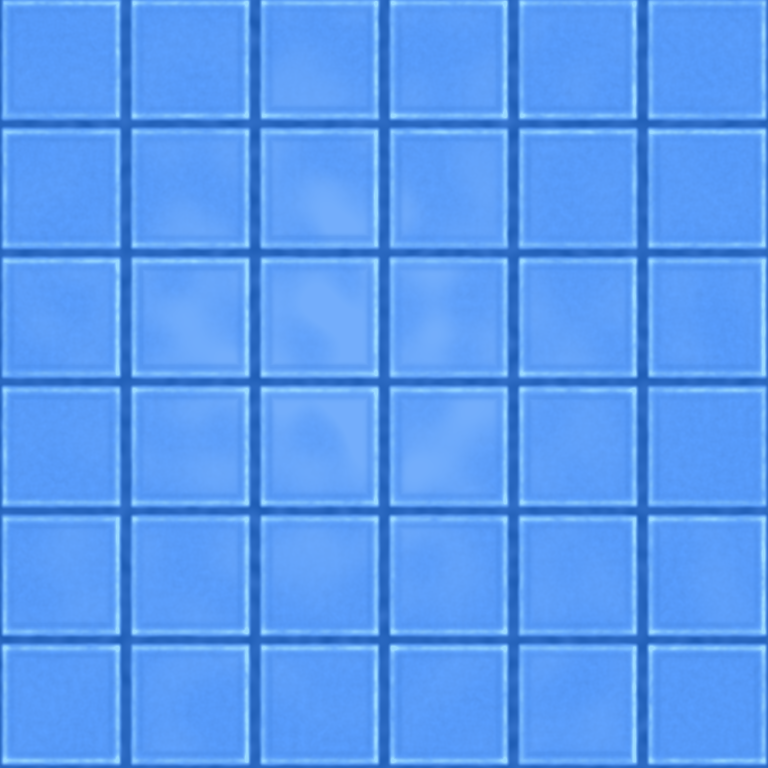
Reproduce this pattern procedurally as a WebGL 2 fragment shader.

```glsl
#version 300 es
precision highp float;
// Glazed blue square tiles, six by six, with bevelled bright rims and dark grooves.

uniform vec2 u_resolution;
out vec4 fragColor;

// Layout, in units of the canvas
const vec2 PITCH = vec2(0.1682, 0.1680);
const vec2 ORIGIN = vec2(-0.0042, -0.0013);
const vec2 GROOVE_HALF = vec2(0.0066, 0.0051);
const float GROOVE_SOFT = 0.0030;
const float CORNER_RADIUS = 0.0035;
const float RIM_INSET = 0.0108;
const float RIM_WIDTH = 0.0027;
const float BEVEL_INSET = 0.0200;
const float BEVEL_WIDTH = 0.0035;

// Strength of the rim on each side: left, bottom, right, top
const vec4 RIM_GAIN = vec4(0.48, 0.50, 0.85, 0.62);
const float BEVEL_GAIN = 0.26;
const float MOTTLE_GAIN = 0.045;
const vec2 GLOW_CENTRE = vec2(0.46, 0.53);
const float GLOW_RADIUS = 0.27;

const vec3 FACE = vec3(0.335, 0.600, 0.975);
const vec3 SHEEN = vec3(0.450, 0.680, 0.985);
const vec3 SHADE = vec3(0.250, 0.510, 0.870);
const vec3 RIM = vec3(0.600, 0.850, 1.000);
const vec3 GROOVE_DARK = vec3(0.120, 0.365, 0.710);
const vec3 GROOVE_LIGHT = vec3(0.230, 0.470, 0.820);

vec2 hash2(vec2 p) {
  vec3 h = fract(p.xyx * vec3(0.1031, 0.1030, 0.0973));
  h += dot(h, h.yzx + 33.33);
  return fract((h.xx + h.yz) * h.zy);
}

float gradientDot(vec2 cell, vec2 local, vec2 corner) {
  return dot(hash2(cell + corner) * 2.0 - 1.0, local - corner);
}

// Gradient noise, roughly -0.7 to 0.7
float noise(vec2 p) {
  vec2 i = floor(p), f = p - i;
  vec2 w = f * f * f * (f * (f * 6.0 - 15.0) + 10.0);
  float low = mix(gradientDot(i, f, vec2(0, 0)), gradientDot(i, f, vec2(1, 0)), w.x);
  float high = mix(gradientDot(i, f, vec2(0, 1)), gradientDot(i, f, vec2(1, 1)), w.x);
  return mix(low, high, w.y);
}

// Soft line along each of the four sides at a given inset
vec4 sideLines(vec4 inset, float centre, float width) {
  vec4 d = (inset - centre) / width;
  return exp(-d * d);
}

void main() {
  vec2 uv = gl_FragCoord.xy / u_resolution;
  float pixel = 1.0 / min(u_resolution.x, u_resolution.y);

  // Tile index, and distance inward from each side
  vec2 grid = (uv - ORIGIN) / PITCH;
  vec2 tile = floor(grid);
  vec2 local = fract(grid) * PITCH;
  vec4 inset = vec4(local, PITCH - local);
  vec2 nearest = min(inset.xy, inset.zw);
  vec4 tileRandom = vec4(hash2(tile + 17.0), hash2(tile + 53.0));

  // Glazed face: fine mottling and a cloudy glow near the centre
  float mottle = noise(uv * 95.0) + 0.6 * noise(uv * 210.0 + 9.0);
  vec3 color = FACE * (1.0 + MOTTLE_GAIN * mottle);
  vec2 fromGlow = (uv - GLOW_CENTRE) / GLOW_RADIUS;
  float glow = exp(-dot(fromGlow, fromGlow));
  float cloud = smoothstep(-0.35, 0.45, noise(uv * 13.0 + tileRandom.xy * 1.5));
  float inner = smoothstep(0.012, 0.030, min(nearest.x, nearest.y));
  float sheen = glow * (0.4 + 0.9 * cloud) + 0.35 * cloud * tileRandom.z;
  color = mix(color, SHEEN, clamp(sheen, 0.0, 1.0) * mix(0.45, 1.0, inner));

  // Faint inner line of the bevel
  vec4 bevel = sideLines(inset, BEVEL_INSET, BEVEL_WIDTH) * (0.3 + tileRandom.wzyx);
  vec2 bevelSpan = smoothstep(vec2(0.014), vec2(0.021), nearest.yx);
  bevel *= bevelSpan.xyxy;
  color = mix(color, SHADE, BEVEL_GAIN * min(max(max(bevel.x, bevel.y), max(bevel.z, bevel.w)), 1.0));

  // Bright rims, uneven along their length and stronger at the corners
  vec4 rim = sideLines(inset, RIM_INSET, RIM_WIDTH + 0.5 * pixel);
  rim *= RIM_GAIN * (0.65 + 0.6 * tileRandom);
  rim *= smoothstep(vec2(0.006), vec2(0.011), nearest.yx).xyxy;
  float wear = clamp(0.9 + 0.9 * noise(uv * 38.0 + 4.0) + 0.5 * noise(uv * 110.0), 0.2, 1.4);
  vec2 toCorner = (nearest - RIM_INSET) / 0.005;
  float sparkle = 0.55 * exp(-dot(toCorner, toCorner)) * (0.4 + tileRandom.y);
  float rimAmount = max(max(rim.x, rim.y), max(rim.z, rim.w)) * wear + sparkle;
  color = mix(color, RIM, clamp(rimAmount, 0.0, 1.0));

  // Grooves between the slightly rounded tiles
  vec2 edge = GROOVE_HALF + CORNER_RADIUS - nearest;
  float tileDistance = length(max(edge, 0.0)) + min(max(edge.x, edge.y), 0.0) - CORNER_RADIUS;
  tileDistance += 0.0010 * noise(uv * 55.0 + 21.0);
  float soft = max(GROOVE_SOFT, pixel);
  float groove = smoothstep(-soft, soft, tileDistance);
  float grooveTone = clamp(0.35 + 0.8 * noise(uv * 48.0 + 31.0), 0.0, 1.0);
  color = mix(color, mix(GROOVE_DARK, GROOVE_LIGHT, grooveTone), groove);

  fragColor = vec4(clamp(color, 0.0, 1.0), 1.0);
}
```
